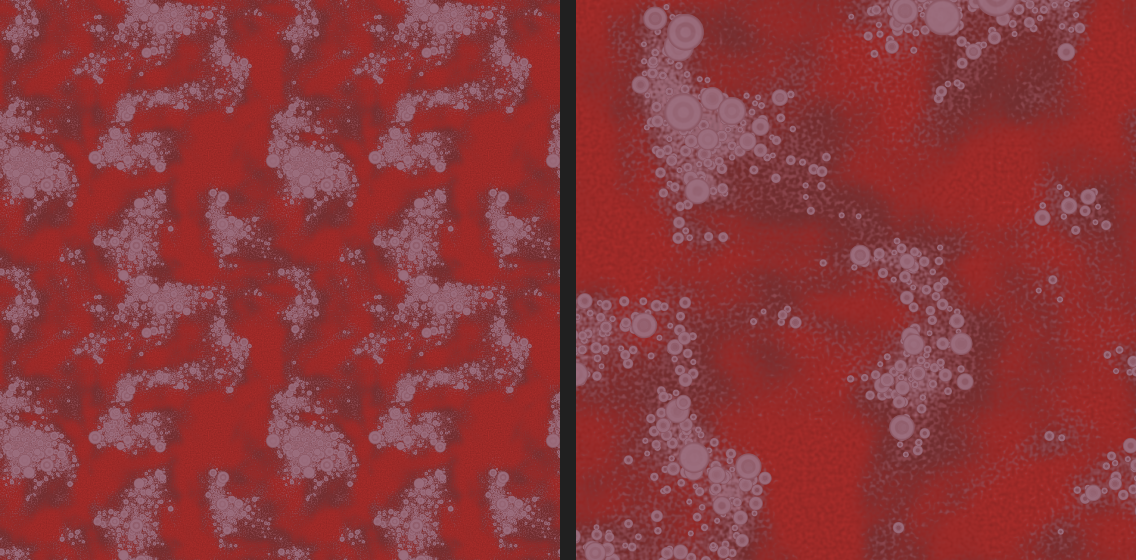
Left: the whole. Right: its middle third, enlarged.
Reproduce this texture procedurally as a WebGL 1 fragment shader.

```glsl
precision highp float;
// Lichen-like crust on red ground, repeated two by two across the canvas.
// Warped, wrapping gradient noise shapes clouds and colonies; jittered grids
// of ringed discs, from tiny to large, grow where the colony noise is high.

uniform vec2 u_resolution;

const float REPEATS = 2.0;
const vec3 BRIGHT_RED = vec3(0.618, 0.162, 0.154);
const vec3 DARK_RED = vec3(0.420, 0.190, 0.200);
const vec3 HAZE = vec3(0.540, 0.290, 0.325);
const vec3 RIM = vec3(0.510, 0.280, 0.320);
const vec3 MAUVE = vec3(0.610, 0.430, 0.492);

vec2 hash2(vec2 p) {
  vec3 q = fract(p.xyx * vec3(0.1031, 0.1030, 0.0973));
  q += dot(q, q.yzx + 33.33);
  return fract((q.xx + q.yz) * q.zy);
}

// Whole cell index wrapped to 0..period-1, safe against rounding.
vec2 wrapCell(vec2 cell, float period) {
  return floor(mod(cell + 0.5, period));
}

// Dot product of a lattice gradient with the offset from that lattice point.
float gradientDot(vec2 cell, vec2 offset, float period, float seed) {
  float angle = 6.28318 * hash2(wrapCell(cell, period) + seed).x;
  return dot(vec2(cos(angle), sin(angle)), offset);
}

// Gradient noise that wraps after one tile; p spans 0..1 over the tile.
float noise(vec2 p, float period, float seed) {
  vec2 cell = floor(p * period);
  vec2 f = p * period - cell;
  vec2 w = f * f * f * (f * (f * 6.0 - 15.0) + 10.0);
  vec2 x = vec2(1.0, 0.0);
  float a = gradientDot(cell, f, period, seed);
  float b = gradientDot(cell + x.xy, f - x.xy, period, seed);
  float c = gradientDot(cell + x.yx, f - x.yx, period, seed);
  float d = gradientDot(cell + x.xx, f - x.xx, period, seed);
  return mix(mix(a, b, w.x), mix(c, d, w.x), w.y);
}

float fbm(vec2 p, float period, float seed) {
  float sum = 0.0;
  float amplitude = 1.0;
  for (int i = 0; i < 3; i++) {
    sum += amplitude * noise(p, period, seed);
    amplitude *= 0.55;
    period *= 2.0;
    seed += 19.0;
  }
  return sum;
}

// Colony density, bent out of line with the noise lattice.
float colony(vec2 p) {
  vec2 bend = vec2(noise(p, 3.0, 211.0), noise(p, 3.0, 307.0));
  return fbm(p + 0.16 * bend, 5.0, 129.0);
}

// Cloudy red ground, darker and dusty towards the colonies.
vec3 ground(vec2 p) {
  float grain = noise(p, 190.0, 71.0) + 0.7 * noise(p, 233.0, 83.0);
  float growth = colony(p);
  float cloud = growth + 0.8 * fbm(p, 6.0, 137.0);
  float shade = smoothstep(-0.45, 0.45, cloud + 0.30 * grain);
  float dust = smoothstep(-0.06, 0.38, growth + 0.45 * grain);
  float film = smoothstep(0.25, 0.55, growth + 0.20 * grain);
  vec3 color = mix(BRIGHT_RED, DARK_RED, 0.82 * shade);
  color = mix(color, HAZE, 0.68 * dust);
  color = mix(color, MAUVE, 0.75 * film);
  return color * (1.0 + 0.10 * grain);
}

// One ringed disc: dark rim, pale body, inner ring or hollow centre.
vec3 paintDisc(vec3 under, float dist, float radius, float hollow, float ring, float blur) {
  float t = dist / radius;
  float cover = 1.0 - smoothstep(radius - blur, radius + blur, dist);
  float innerRing = ring * (1.0 - smoothstep(0.06, 0.20, abs(t - 0.42)));
  float core = hollow * (1.0 - smoothstep(0.25, 0.55, t));
  float edge = smoothstep(0.80, 0.98, t);
  float mark = max(max(0.4 * innerRing, 0.75 * core), 0.6 * edge);
  return mix(under, mix(MAUVE, RIM, mark), 0.95 * cover);
}

// A jittered grid of discs, kept only where the colony noise allows.
vec3 paintLayer(vec3 color, vec2 p, float cells, float smallness, float blur) {
  vec2 home = floor(p * cells);
  for (int j = -1; j <= 1; j++) {
    for (int i = -1; i <= 1; i++) {
      vec2 cell = home + vec2(float(i), float(j));
      vec2 id = wrapCell(cell, cells) + cells * 3.0;
      vec2 center = (cell + hash2(id)) / cells;
      vec2 traits = hash2(id + 57.0);
      float radius = mix(0.22, 0.44, traits.x * traits.x) / cells;
      float dist = length(p - center);
      if (dist < radius + blur) {
        float start = mix(0.06, -0.03, smallness);
        float chance = smoothstep(start, start + 0.36, colony(center));
        if (traits.y < chance * mix(0.65, 1.0, smallness)) {
          float ring = fract(traits.x * 7.0 + traits.y * 13.0);
          color = paintDisc(color, dist, radius, smallness, ring, blur);
        }
      }
    }
  }
  return color;
}

void main() {
  vec2 p = fract(gl_FragCoord.xy / u_resolution * REPEATS);
  float blur = 0.6 * REPEATS / min(u_resolution.x, u_resolution.y);
  vec3 color = ground(p);
  // Smallest discs first, so the large ones lie on top.
  for (int i = 0; i < 4; i++) {
    float smallness = 1.0 - float(i) / 3.0;
    float cells = floor(17.2 * pow(1.52, 3.0 * smallness));
    color = paintLayer(color, p, cells, smallness, blur);
  }
  gl_FragColor = vec4(color, 1.0);
}
```
